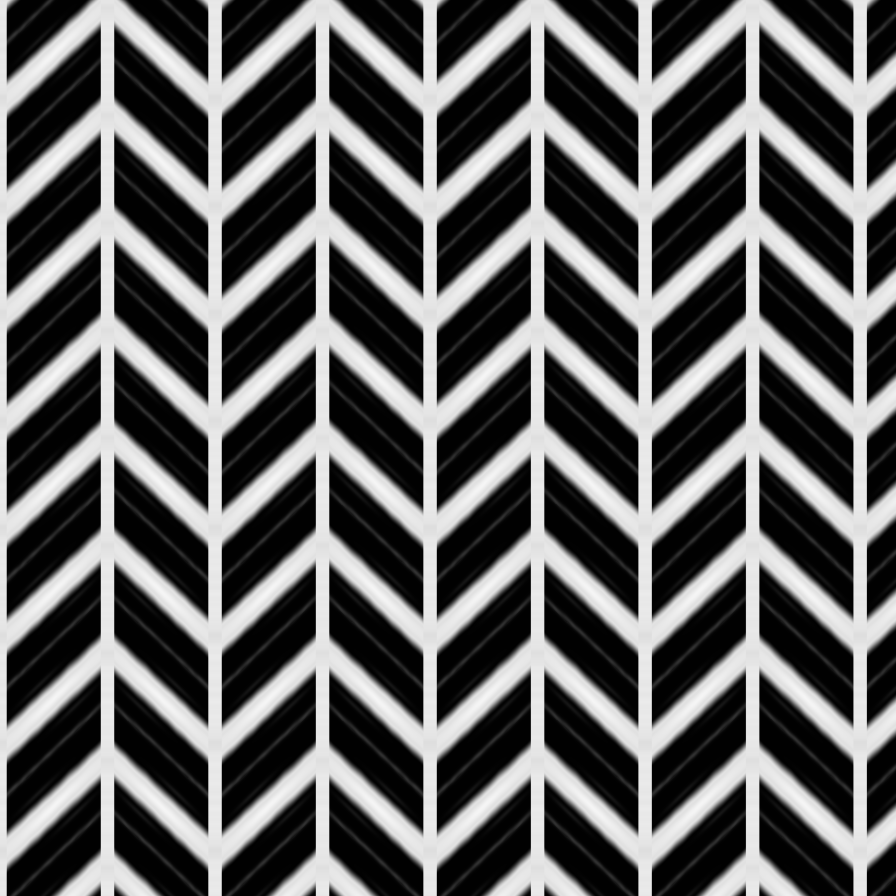
This pattern is drawn by a WebGL 2 fragment shader. Its source:

```glsl
#version 300 es
precision highp float;
// Black and white herringbone: soft slanted bands between crisp vertical rails.

uniform vec2 u_resolution;
out vec4 fragColor;

const float CELL = 0.12;          // column width and band spacing
const float SLOPE = 0.95;         // rise of a band across its column
const float RAIL_HALF = 0.0075;   // half width of a vertical rail
const float BAND_INNER = 0.0110;  // band is fully white inside this offset
const float BAND_OUTER = 0.0260;  // band has faded to black here

const vec3 BLACK = vec3(0.005);
const vec3 WHITE = vec3(0.90);
const vec3 STREAK_GRAY = vec3(0.19);
const vec3 FAINT_GRAY = vec3(0.085);

vec2 hashGradient(vec2 cell) {
    float angle = 6.28318 * fract(sin(dot(cell, vec2(127.1, 311.7))) * 43758.5);
    return vec2(cos(angle), sin(angle));
}

float cornerDot(vec2 cell, vec2 local, vec2 corner) {
    return dot(hashGradient(cell + corner), local - corner);
}

float gradientNoise(vec2 p) {
    vec2 cell = floor(p);
    vec2 f = fract(p);
    vec2 u = f * f * f * (f * (f * 6.0 - 15.0) + 10.0);
    float low = mix(cornerDot(cell, f, vec2(0, 0)), cornerDot(cell, f, vec2(1, 0)), u.x);
    float high = mix(cornerDot(cell, f, vec2(0, 1)), cornerDot(cell, f, vec2(1, 1)), u.x);
    return mix(low, high, u.y);
}

float bell(float x, float width) {
    return exp(-x * x / (width * width));
}

// Wraps a coordinate to the range -CELL/2 .. CELL/2.
float wrapCell(float x) {
    return mod(x + 0.5 * CELL, CELL) - 0.5 * CELL;
}

// Short faint dash, centred at the given place along and across the band.
float dash(vec2 local, vec2 centre) {
    return bell(local.x - centre.x, 0.020) * bell(local.y - centre.y, 0.0032);
}

// Local coordinates: x along the column (mirrored), y offset from the band.
vec3 slantedBands(vec2 local) {
    float wobble = gradientNoise(local * vec2(90.0, 40.0));
    float offset = local.y + 0.0012 * wobble;

    // Gray streak midway between bands, with faint dashes beside each band
    float streak = bell(wrapCell(offset - 0.5 * CELL + 0.003), 0.0036);
    streak *= 0.9 + 0.5 * gradientNoise(vec2(local.x * 110.0, 3.7));
    float faint = dash(local, vec2(-0.017, -0.031)) + dash(local, vec2(0.024, 0.031));
    vec3 color = BLACK + (STREAK_GRAY - BLACK) * streak + (FAINT_GRAY - BLACK) * faint;

    // White band with a bright core near the middle of the column
    float core = bell(offset, 0.0055) * bell(local.x, 0.032);
    vec3 bandColor = WHITE + 0.06 * core - 0.02 * bell(abs(offset) - 0.009, 0.003);
    float band = 1.0 - smoothstep(BAND_INNER, BAND_OUTER, abs(offset));
    return mix(color, bandColor, band);
}

// Rail tone: slightly darker where the bands meet it.
vec3 railShade(float down, float junction) {
    float dip = bell(wrapCell(down - junction), 0.008);
    float grain = gradientNoise(vec2(2.3, mod(down, CELL) * 150.0));
    return WHITE + 0.01 - 0.035 * dip + 0.02 * grain;
}

void main() {
    vec2 uv = gl_FragCoord.xy / u_resolution.y;
    float pixel = 1.0 / u_resolution.y;
    float down = 1.0 - uv.y;

    // Mirror every second column to form the chevrons
    float column = floor(uv.x / CELL);
    float direction = 1.0 - 2.0 * mod(column, 2.0);
    float along = direction * (uv.x - (column + 0.5) * CELL);
    float offset = wrapCell(down - 0.5 * CELL + SLOPE * along);
    vec3 color = slantedBands(vec2(along, offset));

    // Rails on the column borders, peaks on odd ones and valleys on even ones
    float railIndex = floor(uv.x / CELL + 0.5);
    float junction = mix(0.109, 0.011, mod(railIndex, 2.0));
    float railDistance = abs(wrapCell(uv.x)) - RAIL_HALF;
    float rail = 1.0 - smoothstep(-0.7 * pixel, 0.7 * pixel, railDistance);
    color = mix(color, railShade(down, junction), rail);

    fragColor = vec4(clamp(color, 0.0, 1.0), 1.0);
}
```
